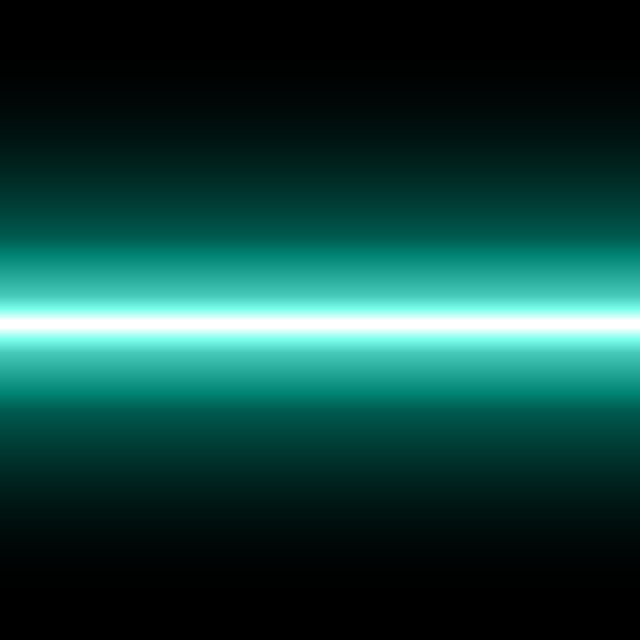
Write a WebGL 2 fragment shader that draws this background.

```glsl
#version 300 es
precision highp float;

uniform vec2 u_resolution;
out vec4 fragColor;

// Beam height and half-widths, as fractions of the canvas height
#define BEAM_Y 0.4935
#define CORE_WIDTH 0.0052
#define AQUA_WIDTH 0.0234
#define MIST_WIDTH 0.0443
#define TEAL_WIDTH 0.108
#define HALO_WIDTH 0.134
#define FADE_WIDTH 0.443
#define FADE_POWER 2.15

const vec3 WHITE = vec3(1.0);
const vec3 AQUA = vec3(0.49, 1.0, 0.93);
const vec3 MIST = vec3(0.28, 0.79, 0.73);
const vec3 TEAL = vec3(0.0, 0.515, 0.45);
const vec3 HALO = vec3(0.0, 0.36, 0.315);

// Linear ramp from 0 at the inner distance to 1 at the outer one
float ramp(float inner, float outer, float d) {
    return clamp((d - inner) / (outer - inner), 0.0, 1.0);
}

// Colour of the glow at distance d from the beam axis
vec3 beamColor(float d) {
    vec3 color = mix(WHITE, AQUA, ramp(CORE_WIDTH, AQUA_WIDTH, d));
    color = mix(color, MIST, ramp(AQUA_WIDTH, MIST_WIDTH, d));
    color = mix(color, TEAL, ramp(MIST_WIDTH, TEAL_WIDTH, d));
    color = mix(color, HALO, ramp(TEAL_WIDTH, HALO_WIDTH, d));

    // Outer halo falls softly to black
    float fade = 1.0 - ramp(HALO_WIDTH, FADE_WIDTH, d);
    return color * pow(fade, FADE_POWER);
}

void main() {
    vec2 uv = gl_FragCoord.xy / u_resolution;
    fragColor = vec4(beamColor(abs(uv.y - BEAM_Y)), 1.0);
}
```
